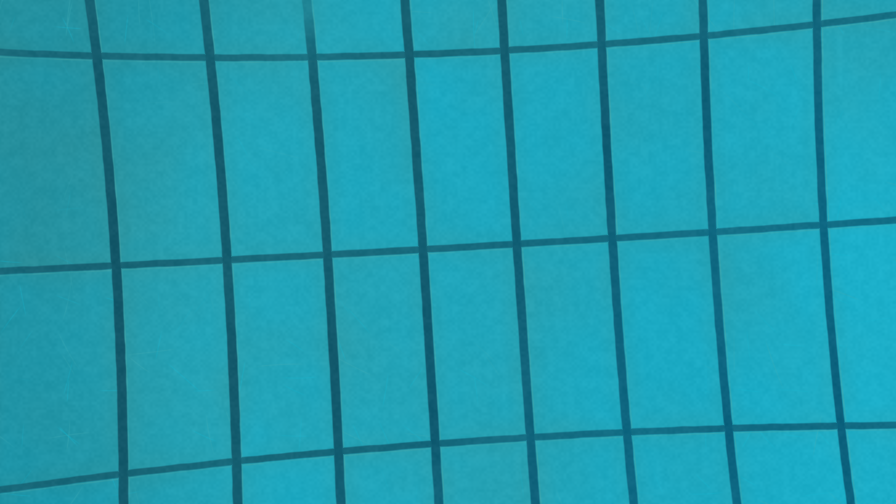
Write a Shadertoy shader that draws this pattern.

```glsl
// Sunken turquoise tile wall: tall panels parted by dark joints, seen through water.
// Position is bent into a curved column/row grid; joints come from grid distance,
// while value noise and random fibres add blotches, grain and scratches.

float hash(vec2 p) {
    return fract(sin(dot(p, vec2(127.1, 311.7))) * 43758.5453);
}

float noise(vec2 p) {
    vec2 i = floor(p), f = fract(p);
    f = f * f * (3.0 - 2.0 * f);
    return mix(mix(hash(i), hash(i + vec2(1, 0)), f.x),
               mix(hash(i + vec2(0, 1)), hash(i + vec2(1, 1)), f.x), f.y);
}

float fbm(vec2 p) {
    float sum = 0.0, amp = 0.5;
    for (int i = 0; i < 4; i++) {
        sum += amp * noise(p);
        p = mat2(1.6, 1.2, -1.2, 1.6) * p + 7.3;
        amp *= 0.5;
    }
    return sum;
}

// Column coordinate (joints at half integers) and its slope
vec2 columnGrid(vec2 q) {
    float t = q.x + 0.066 * q.y - 0.095 * q.x * q.y * q.y;
    return vec2(5.35 * t - 0.77 * t * t * t, 5.35 - 2.31 * t * t);
}

// Row coordinate (joints at integers) and its slope
vec2 rowGrid(vec2 q) {
    float stretch = 1.0 - 0.029 * q.x + 0.112 * q.x * q.x;
    float y = (q.y - 0.058 * q.x - 0.005 * q.x * q.x) / stretch;
    return vec2((y - 0.0105) / 0.386, 1.0 / (0.386 * stretch));
}

float band(float d, float halfWidth, float soft) {
    return 1.0 - smoothstep(halfWidth - soft, halfWidth + soft, abs(d));
}

// One slightly bowed hairline in each cell
float scratches(vec2 p, float size, float seed, float soft) {
    vec2 id = floor(p / size);
    vec2 c = (fract(p / size) - 0.5) * size;
    float a = 0.9 + 2.4 * hash(id + seed);
    vec2 r = mat2(cos(a), -sin(a), sin(a), cos(a)) * c;
    float reach = size * (0.2 + 0.25 * hash(id + seed + 3.1));
    float bow = (hash(id + seed + 5.7) - 0.5) * 3.0;
    float d = r.y - bow * (r.x * r.x - 0.3 * reach * reach);
    float ends = 1.0 - smoothstep(0.5 * reach, reach, abs(r.x));
    return band(d, 0.0008, soft) * ends * step(0.35, hash(id + seed + 9.2));
}

vec3 tileColor(vec2 p, vec2 q, float rim, float seed) {
    vec3 clear = vec3(0.105, 0.665, 0.765);
    vec3 dull = vec3(0.175, 0.615, 0.665);
    float murk = 0.36 - 0.30 * q.x + 0.22 * q.y + 0.22 * rim;
    murk += 0.9 * (fbm(p * 5.0 + seed) - 0.47) + 0.16 * (seed - 0.5);
    vec3 col = mix(clear, dull, clamp(murk, 0.0, 1.0));
    // Lighter far right, darker far upper left
    col *= 1.0 + 0.04 * smoothstep(0.4, 0.9, q.x);
    return col * (1.0 - 0.10 * smoothstep(0.65, 1.1, length(q - vec2(0.15, -0.1))));
}

vec3 jointColor(vec2 q, float vertical) {
    vec3 col = mix(vec3(0.07, 0.33, 0.40), vec3(0.04, 0.37, 0.48),
                   smoothstep(-0.4, 0.7, q.x - 0.5 * q.y));
    vec3 worn = vec3(0.11, 0.45, 0.51);
    return mix(col, worn, 0.3 * (1.0 - vertical) + 0.3 * smoothstep(0.2, 0.5, q.y));
}

void mainImage(out vec4 fragColor, in vec2 fragCoord) {
    vec2 p = fragCoord / iResolution.y;
    vec2 q = p - vec2(0.933, 0.5);
    float soft = max(0.0022, 0.8 / iResolution.y);

    // Signed distances to the nearest joints
    vec2 column = columnGrid(q), row = rowGrid(q);
    float dx = (fract(column.x) - 0.5) / column.y;
    float dy = (fract(row.x + 0.5) - 0.5) / row.y;
    vec2 tile = vec2(floor(column.x + 0.5), floor(row.x));
    float wobble = 0.0012 * (noise(p * 45.0) - 0.5);

    // Panel surface with a duller rim
    float rim = 1.0 - smoothstep(0.008, 0.05, min(abs(dx), abs(dy)));
    vec3 col = tileColor(p, q, rim, hash(tile));

    // Cyan and pale hairlines in patchy areas
    float patchy = smoothstep(0.35, 0.65, fbm(p * 4.0 + 20.0));
    for (int i = 0; i < 4; i++) {
        float k = float(i);
        float line = scratches(p + 0.037 * k, 0.09 + 0.025 * k, 11.0 * k, soft);
        vec3 tint = i < 2 ? vec3(0.08, 0.72, 0.82) : vec3(0.25, 0.67, 0.70);
        col = mix(col, tint, line * patchy * 0.38);
    }

    // Thin pale lips right of the uprights and below the crossbars
    float lip = max(band(dx - 0.0105, 0.0012, soft), 0.8 * band(dy + 0.009, 0.0012, soft));
    col = mix(col, vec3(0.31, 0.66, 0.65), lip * (0.2 + 0.4 * noise(p * 24.0)));

    // Dark joints, unevenly faded and lost in a small haze at the top
    float upright = band(dx + wobble, 0.0088 - 0.001 * q.x, soft);
    float crossbar = band(dy + wobble, 0.0068, soft);
    float haze = 0.6 * exp(-180.0 * dot(p - vec2(0.6, 1.0), p - vec2(0.6, 1.0)));
    float fade = 0.84 + 0.16 * noise(p * 7.0);
    float ink = max(upright, crossbar * 0.94) * fade * (1.0 - haze);
    col = mix(col, jointColor(q, upright), ink);

    // Fine watery grain
    col += 0.022 * (noise(p * 190.0) - 0.5) + 0.018 * (noise(p * 75.0) - 0.5);
    fragColor = vec4(clamp(col, 0.0, 1.0), 1.0);
}
```
